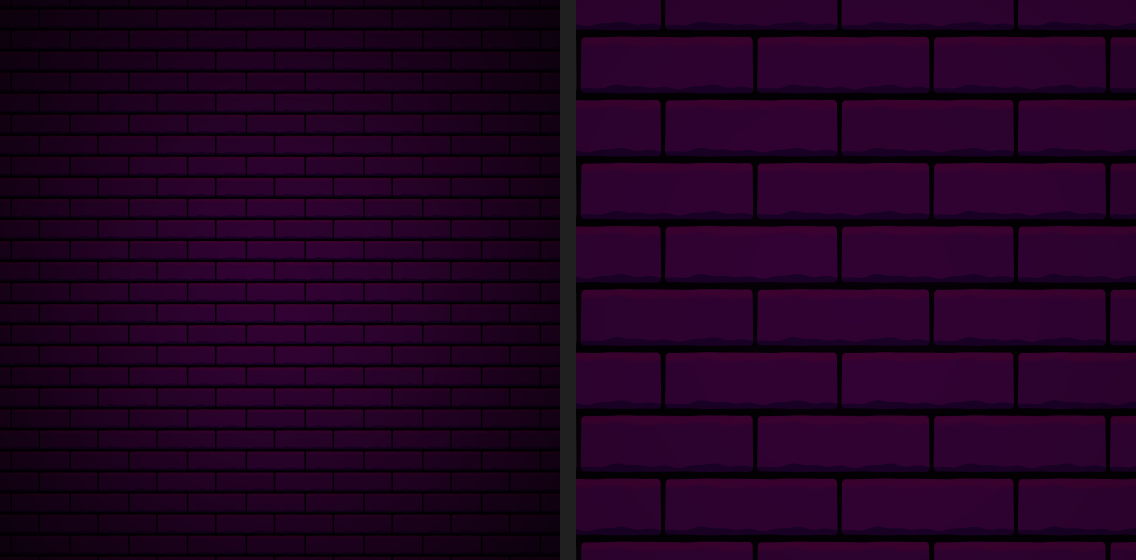
Left, the full canvas; right, a detail of the centre.
Reproduce this texture procedurally as a Shadertoy shader.

```glsl
// Dark purple brick wall in running bond, lit by a soft glow at its centre.

const vec2  BRICK        = vec2(0.1050, 0.03758); // repeat size, joint to joint
const float TOP_JOINT    = 0.0150;                // first bed joint below the top
const vec2  ROW_SHIFT    = vec2(0.0702, 0.0200);  // first upright joint, even / odd rows
const vec2  JOINT        = vec2(0.0011, 0.0021);  // half widths: upright, bed
const float CORNER       = 0.0024;
const float SHADE_DEPTH  = 0.0036;                // worn lower edge
const float LIGHT_DEPTH  = 0.0052;                // lit upper edge
const float TONE_RANGE   = 0.04;                  // tone change between bricks
const vec2  GLOW_CENTRE  = vec2(0.5, 0.49);
const vec2  GLOW_STRETCH = vec2(1.06, 0.96);
const float GLOW_SPREAD  = 0.36;

const vec3 MORTAR = vec3(0.018, 0.003, 0.022);
const vec3 FACE   = vec3(0.188, 0.008, 0.196);
const vec3 LIT    = vec3(0.232, 0.008, 0.188);
const vec3 SHADE  = vec3(0.085, 0.005, 0.140);

float roundedBox(vec2 p, vec2 halfSize, float radius) {
    vec2 q = abs(p) - halfSize + radius;
    return length(max(q, 0.0)) + min(max(q.x, q.y), 0.0) - radius;
}

// Coverage of the inside of a distance field, one pixel soft.
float fill(float d, float pixel) {
    return clamp(0.5 - d / pixel, 0.0, 1.0);
}

// Layered sines along a brick, t from 0 to 1, range about -1 to 1.
float wear(float t, float phase) {
    return 0.5 * sin(12.6 * t + phase) + 0.3 * sin(25.0 * t + 2.1 * phase)
         + 0.2 * sin(44.0 * t + 0.7 * phase);
}

void mainImage(out vec4 fragColor, in vec2 fragCoord) {
    vec2 uv = fragCoord / iResolution.y;
    float pixel = 1.0 / iResolution.y;

    // Running bond grid, rows counted downward
    float rowPos = (1.0 - uv.y - TOP_JOINT) / BRICK.y;
    float row = floor(rowPos);
    float shift = mod(row, 2.0) < 0.5 ? ROW_SHIFT.x : ROW_SHIFT.y;
    float columnPos = (uv.x - shift) / BRICK.x;
    float column = floor(columnPos);
    vec2 cell = vec2(fract(columnPos), fract(rowPos));
    vec2 p = (cell - 0.5) * BRICK;

    // Brick outline with slightly uneven edges, narrower at the top
    vec2 halfSize = 0.5 * BRICK - JOINT;
    halfSize.x -= 0.0005 * (1.0 - cell.y);
    halfSize.y += 0.0003 * wear(cell.x, 4.0);
    float brick = fill(roundedBox(p, halfSize, CORNER), pixel);

    // Lit upper band and scalloped lower shade
    float fromTop = p.y + halfSize.y;
    float fromBottom = halfSize.y - p.y;
    float lightDepth = LIGHT_DEPTH * (1.0 + 0.25 * wear(cell.x, 2.6));
    float lit = 1.0 - smoothstep(0.6 * lightDepth, 1.2 * lightDepth, fromTop);
    float shadeDepth = SHADE_DEPTH * (1.0 + 0.5 * wear(cell.x, -1.9));
    float shade = fill(fromBottom - shadeDepth, pixel);

    float tone = 1.0 + TONE_RANGE * sin(column * 2.4 + row * 1.7) * sin(row * 0.9 - column);
    vec3 color = mix(FACE * tone, LIT, lit);
    color = mix(color, SHADE, 0.85 * shade);
    color = mix(MORTAR, color, brick);

    // Central glow fading toward the edges
    vec2 offset = (uv - GLOW_CENTRE) * GLOW_STRETCH;
    color *= exp(-dot(offset, offset) / GLOW_SPREAD);

    fragColor = vec4(color, 1.0);
}
```
